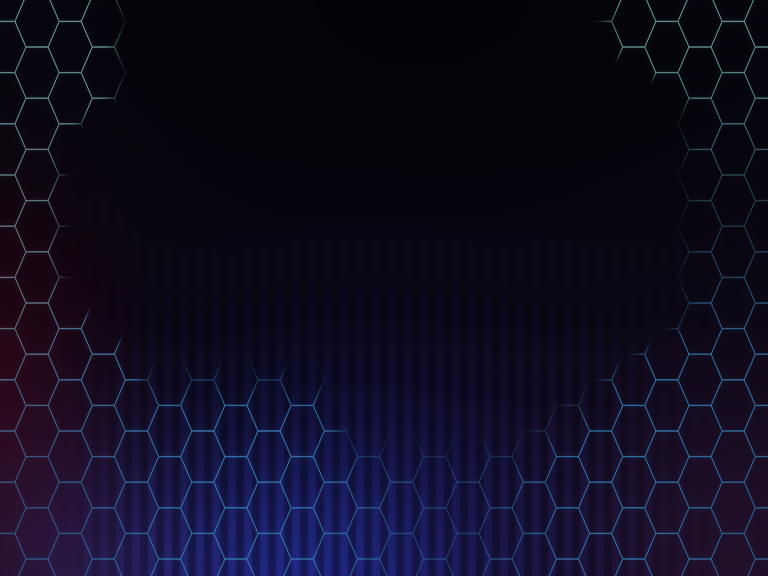
A WebGL 1 fragment shader for this background:

```glsl
precision highp float;

// Dark backdrop with red, blue and purple glows, faint vertical stripes and
// a glowing honeycomb that frames the left, right and lower borders.
// Glows are Gaussians; the honeycomb is a hexagon distance with a border mask.

uniform vec2 u_resolution;

// Soft elliptical light, 1 at its centre.
float glow(vec2 uv, vec2 centre, vec2 radius) {
  vec2 d = (uv - centre) / radius;
  return exp(-dot(d, d));
}

// Distance to the nearest edge of flat-topped hexagons of height 1.
float hexEdge(vec2 q) {
  vec2 period = vec2(1.7320508, 1.0);
  vec2 a = mod(q + vec2(period.x * 0.5, 0.0), period) - period * 0.5;
  vec2 b = mod(q + vec2(0.0, 0.5), period) - period * 0.5;
  vec2 h = abs(dot(a, a) < dot(b, b) ? a : b);
  return 0.5 - max(h.y, dot(h, vec2(0.8660254, 0.5)));
}

// Where the honeycomb shows: three borders of varying depth.
float frameMask(vec2 uv) {
  float leftReach = 0.097 + 0.075 * smoothstep(0.74, 0.85, uv.y)
                  + 0.11 * (1.0 - smoothstep(0.34, 0.53, uv.y));
  float rightReach = 0.128 + 0.105 * smoothstep(0.81, 0.93, uv.y)
                   + 0.11 * (1.0 - smoothstep(0.32, 0.46, uv.y));
  float floorReach = 0.27 + 0.125 * (1.0 - smoothstep(0.40, 0.47, uv.x))
                   + 0.085 * smoothstep(0.66, 0.77, uv.x);
  float left = smoothstep(0.0, 0.04, leftReach - uv.x);
  float right = smoothstep(0.0, 0.045, rightReach - 1.0 + uv.x);
  float bottom = smoothstep(0.0, 0.12, floorReach - uv.y);
  return max(bottom, max(left, right));
}

vec3 background(vec2 uv) {
  vec3 color = mix(vec3(0.027, 0.018, 0.055), vec3(0.008, 0.010, 0.026),
                   glow(uv, vec2(0.55, 1.0), vec2(0.42, 0.40)));
  vec3 blue = vec3(0.060, 0.085, 0.290) * glow(uv, vec2(0.36, -0.06), vec2(0.27, 0.30))
            + vec3(0.022, 0.026, 0.105) * glow(uv, vec2(0.52, 0.02), vec2(0.33, 0.42));
  color += blue;
  color += vec3(0.120, 0.000, 0.020) * glow(uv, vec2(-0.02, 0.34), vec2(0.15, 0.30));
  color += vec3(0.085, 0.040, 0.085) * glow(uv, vec2(0.05, 0.0), vec2(0.18, 0.24));
  color += vec3(0.095, 0.035, 0.085) * glow(uv, vec2(1.0, 0.02), vec2(0.30, 0.36));

  // Vertical stripes, strongest in the lower middle.
  float wave = 0.5 - 0.5 * cos(6.2831853 * 48.0 * uv.x);
  float bars = smoothstep(0.2, 0.8, wave) - 0.5;
  float strength = (1.0 - smoothstep(0.25, 0.82, uv.y))
                 * smoothstep(0.04, 0.25, uv.x) * (1.0 - smoothstep(0.70, 0.98, uv.x));
  return color * (1.0 + 0.42 * bars * strength);
}

void main() {
  vec2 uv = gl_FragCoord.xy / u_resolution;
  vec3 color = background(uv);

  // Honeycomb lines with a faint halo.
  vec2 q = vec2((uv.x - 0.0482) * 20.063, (0.9184 - uv.y) * 11.25);
  float edge = hexEdge(q);
  float pixel = 11.25 / u_resolution.y;
  float line = 1.0 - smoothstep(0.014 - 0.6 * pixel, 0.014 + 0.6 * pixel, edge);
  float halo = 0.07 * exp(-edge * 16.0);

  // Brightness dips along the lower middle, the right side and the left corner.
  float light = 1.0 - 0.60 * glow(uv, vec2(0.58, 0.10), vec2(0.13, 0.30));
  light *= 1.0 - 0.60 * glow(uv, vec2(0.95, 0.62), vec2(0.20, 0.19));
  light *= 1.0 - 0.35 * glow(uv, vec2(0.05, 0.08), vec2(0.15, 0.22));
  light *= 1.0 - 0.25 * glow(uv, vec2(1.0, 0.05), vec2(0.16, 0.20));

  // Blue below, pale teal above, warm grey along the left.
  vec3 tint = mix(vec3(0.20, 0.48, 0.70), vec3(0.40, 0.60, 0.60), smoothstep(0.3, 0.95, uv.y));
  tint = mix(tint, vec3(0.45, 0.44, 0.45), 0.75 * glow(uv, vec2(0.0, 0.52), vec2(0.14, 0.30)));
  color = mix(color, tint, (0.85 * line + halo) * light * frameMask(uv));

  gl_FragColor = vec4(color, 1.0);
}
```
